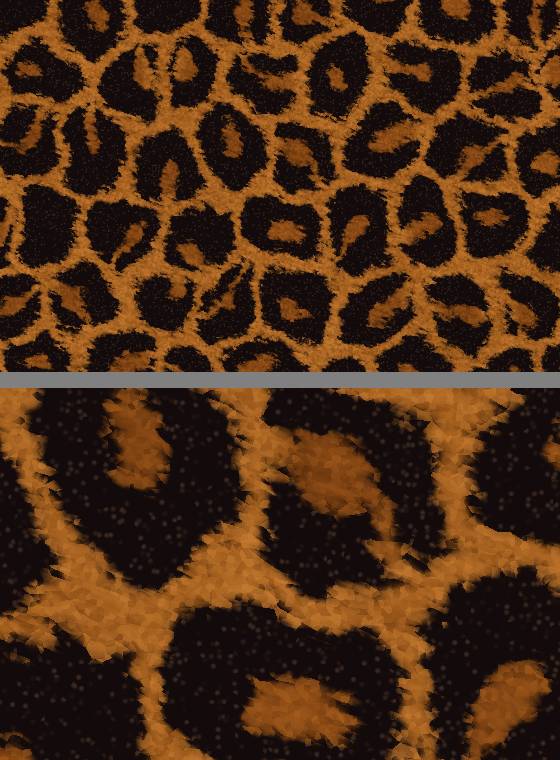
Top: the whole. Bottom: its middle third, enlarged.
Reproduce this texture procedurally as a Shadertoy shader.

```glsl
// Leopard fur: dark, broken rosettes with brown hearts on a golden coat.
// Rounded Voronoi cells give the rosettes, hollows and notches open them,
// layered sines bend them and fine cellular noise adds tufts and grain.

vec2 hash2(vec2 p) {
    vec3 q = fract(vec3(p.xyx) * vec3(0.1031, 0.1030, 0.0973));
    q += dot(q, q.yzx + 33.33);
    return fract((q.xx + q.yz) * q.zy);
}

mat2 rotate(float a) {
    float c = cos(a), s = sin(a);
    return mat2(c, -s, s, c);
}

// Smooth drift, roughly -1 to 1
float waves(vec2 p) {
    float sum = 0.0, amp = 0.5;
    for (int i = 0; i < 4; i++) {
        sum += amp * sin(p.x + 1.7 * sin(p.y * 0.8 + float(i))) * cos(p.y * 1.1 + sin(p.x * 0.7));
        p = rotate(1.1) * p * 1.8 + 3.7;
        amp *= 0.6;
    }
    return sum;
}

// Cellular noise: x = distance to the nearest grain, y = its random tone
vec2 grains(vec2 p) {
    vec2 cell = floor(p), best = vec2(9.0, 0.0);
    for (int j = -1; j <= 1; j++)
    for (int i = -1; i <= 1; i++) {
        vec2 id = cell + vec2(i, j), h = hash2(id);
        float d = length(id + h - p);
        if (d < best.x) best = vec2(d, fract(h.x * 7.3 + h.y * 3.1));
    }
    return best;
}

// Rosette centre in a jittered brick layout
vec2 site(vec2 id) {
    return id + 0.25 + 0.5 * hash2(id + 17.0) + vec2(0.5 * mod(id.y, 2.0), 0.0);
}

float capsule(vec2 p, float len, float radius) {
    p.x -= clamp(p.x, 0.0, len);
    return length(p) - radius;
}

// x = signed distance to the dark marking, y = depth inside its cell
vec2 rosettes(vec2 p) {
    vec2 cell = floor(p), home = cell, centre = p;
    float nearest = 9.0;
    for (int j = -2; j <= 2; j++)
    for (int i = -2; i <= 2; i++) {
        vec2 id = cell + vec2(i, j), s = site(id);
        float d = length(s - p);
        if (d < nearest) { nearest = d; home = id; centre = s; }
    }

    // Rounded distance to the cell border
    float sum = 0.0;
    for (int j = -2; j <= 2; j++)
    for (int i = -2; i <= 2; i++) {
        if (i == 0 && j == 0) continue;
        vec2 s = site(home + vec2(i, j));
        sum += exp(-16.0 * dot(0.5 * (s + centre) - p, normalize(s - centre)));
    }
    float depth = -log(sum) / 16.0;

    // Hollow heart, with one or two notches leading out
    vec2 shape = hash2(home + 41.0), opening = hash2(home + 73.0);
    vec2 q = rotate(6.283 * shape.x) * (p - centre);
    float hollow = length((q - vec2(0.05, 0.0)) * vec2(0.85, 1.2)) - mix(0.12, 0.19, shape.y);
    if (opening.x < 0.75) hollow = min(hollow, capsule(q, 0.9, mix(0.05, 0.11, opening.y)));
    if (opening.x < 0.3) hollow = min(hollow, capsule(rotate(2.4) * q, 0.9, 0.055));
    if (opening.x > 0.88) hollow = 1.0;

    float gap = mix(0.06, 0.10, opening.y);
    return vec2(max(gap - depth, -hollow), depth);
}

void mainImage(out vec4 fragColor, in vec2 fragCoord) {
    vec2 p = fragCoord / iResolution.y;

    // Fine leather grain and slanted hair
    vec2 grain = grains(p * 170.0);
    vec2 hair = grains(rotate(-0.35) * p * vec2(55.0, 130.0));
    float drift = waves(p * 9.0 + 2.0);
    float streak = waves(rotate(-0.35) * p * vec2(35.0, 110.0));

    // Bent outlines with tufted edges
    vec2 bend = vec2(waves(p * 13.0), waves(p * 13.0 + 8.0));
    vec2 spot = rosettes(p / 0.2 + 0.17 * bend + vec2(3.3, 5.6));
    float edge = spot.x + 0.06 * (hair.y - 0.5) + 0.03 * streak + 0.025 * (grain.y - 0.5);
    float dark = 1.0 - smoothstep(-0.025, 0.025, edge);

    // Golden coat, browner inside the rosettes
    float tone = 0.5 + 0.45 * (grain.y - 0.5) + 0.25 * (hair.y - 0.5) + 0.22 * streak + 0.2 * drift;
    vec3 gold = mix(vec3(0.54, 0.29, 0.07), vec3(0.77, 0.48, 0.19), clamp(tone, 0.0, 1.0));
    vec3 brown = mix(vec3(0.39, 0.19, 0.05), vec3(0.61, 0.33, 0.09), clamp(tone, 0.0, 1.0));
    float heart = smoothstep(0.1, 0.3, spot.y + 0.06 * drift + 0.05 * (hair.y - 0.5));
    vec3 coat = mix(gold, brown, 0.85 * heart);
    coat *= 1.0 - 0.2 * smoothstep(0.07, 0.0, edge);

    // Black fur with small leathery glints
    float glint = smoothstep(0.6, 1.0, grain.y) * smoothstep(0.6, 0.1, grain.x);
    vec3 black = mix(vec3(0.075, 0.042, 0.042), vec3(0.23, 0.16, 0.13), glint);

    vec3 color = mix(coat, black, dark);
    fragColor = vec4(color, 1.0);
}
```
